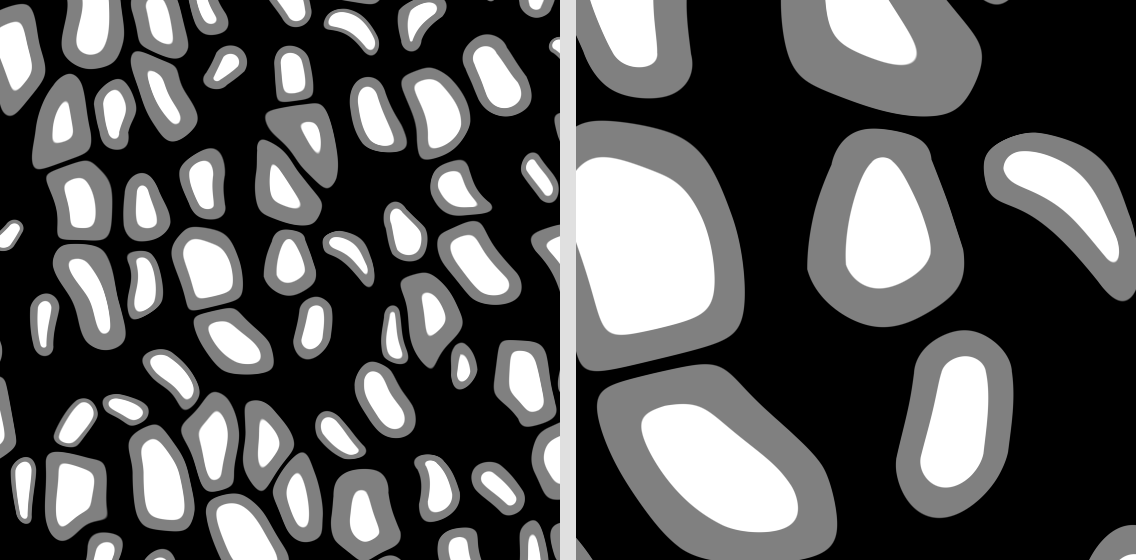
Left, the full canvas; right, a detail of the centre.
A WebGL 1 fragment shader for this pattern:

```glsl
precision highp float;
// Scattered two-tone grains: grey rims around white cores on black.
// Each grain is a bent, tapered capsule, softly intersected with its cell
// of a stretched, weighted Voronoi diagram so that neighbours never touch.

uniform vec2 u_resolution;

const vec3 BACKGROUND = vec3(0.0);
const vec3 RIM_COLOR = vec3(0.5);
const vec3 CORE_COLOR = vec3(1.0);

const vec2 CELL = vec2(0.117, 0.160);  // mean cell size in canvas units
const float TILT = 0.28;               // common lean of the long axes
const float HALF_GAP = 0.004;          // least black margin around a grain
const float SHARPNESS = 130.0;         // higher gives tighter corners
const float WEIGHT = 0.6;              // how much room large grains claim

float hash(vec2 p, float seed) {
  return fract(sin(dot(p, vec2(127.1, 311.7)) + seed * 74.7) * 43758.5453);
}

vec2 hash2(vec2 p, float seed) {
  return vec2(hash(p, seed), hash(p, seed + 1.0));
}

vec2 rotate(vec2 p, float angle) {
  float c = cos(angle), s = sin(angle);
  return vec2(c * p.x + s * p.y, c * p.y - s * p.x);
}

// Smooth vector noise in -0.5..0.5
vec2 noise2(vec2 p) {
  vec2 i = floor(p), f = fract(p);
  f = f * f * (3.0 - 2.0 * f);
  vec2 low = mix(hash2(i, 20.0), hash2(i + vec2(1.0, 0.0), 20.0), f.x);
  vec2 high = mix(hash2(i + vec2(0.0, 1.0), 20.0), hash2(i + 1.0, 20.0), f.x);
  return mix(low, high, f.y) - 0.5;
}

// Grain centre in cell units
vec2 site(vec2 id) {
  return id + 0.5 + 0.62 * (hash2(id, 1.0) - 0.5);
}

float grainRadius(vec2 id) {
  return mix(0.020, 0.062, hash(id, 3.0));
}

// Weighted squared distance from q to a grain centre
float power(vec2 q, vec2 id) {
  vec2 d = q - site(id);
  float r = grainRadius(id) / CELL.x;
  return dot(d, d) - WEIGHT * r * r;
}

// Cell that owns the point q
vec2 owner(vec2 q) {
  vec2 base = floor(q), best = base;
  float nearest = 1e3;
  for (int j = -2; j <= 2; j++) {
    for (int i = -2; i <= 2; i++) {
      vec2 id = base + vec2(float(i), float(j));
      float d = power(q, id);
      if (d < nearest) {
        nearest = d;
        best = id;
      }
    }
  }
  return best;
}

// Depth inside a bent, tapered capsule; v is the offset from its centre
float capsuleDepth(vec2 v, vec2 id) {
  float r = grainRadius(id);
  float halfLength = r * mix(0.5, 1.6, hash(id, 4.0));
  float spread = mix(2.2, 0.6, smoothstep(0.02, 0.045, r));
  v = rotate(v, spread * (hash(id, 5.0) - 0.5));
  v.x += 0.4 * (hash(id, 6.0) - 0.5) * v.y * v.y / r;
  float along = clamp(v.y / halfLength, -1.0, 1.0);
  float taper = 0.6 * (hash(id, 7.0) - 0.5);
  return r * (1.0 + taper * along) - length(v - vec2(0.0, along * halfLength));
}

// Depth inside a grain: smooth minimum of its capsule and cell walls
float grainDepth(vec2 q, vec2 id) {
  vec2 centre = site(id);
  float own = power(q, id);
  float sum = exp(-SHARPNESS * capsuleDepth((q - centre) * CELL, id));
  for (int j = -2; j <= 2; j++) {
    for (int i = -2; i <= 2; i++) {
      if (i == 0 && j == 0) continue;
      vec2 other = id + vec2(float(i), float(j));
      float slope = 2.0 * length((site(other) - centre) / CELL);
      float wall = (power(q, other) - own) / slope - HALF_GAP;
      sum += exp(-SHARPNESS * wall);
    }
  }
  return -log(sum) / SHARPNESS;
}

void main() {
  float unit = min(u_resolution.x, u_resolution.y);
  vec2 p = gl_FragCoord.xy / unit;
  p += 0.022 * noise2(p * 13.0);  // wobbly outlines
  vec2 q = rotate(p, TILT) / CELL + 40.0;

  vec2 id = owner(q);
  float depth = grainDepth(q, id);
  float rim = grainRadius(id) * mix(0.30, 0.58, hash(id, 8.0));

  float aa = 0.7 / unit;
  vec3 color = mix(BACKGROUND, RIM_COLOR, smoothstep(-aa, aa, depth));
  color = mix(color, CORE_COLOR, smoothstep(-aa, aa, depth - rim));
  gl_FragColor = vec4(color, 1.0);
}
```
